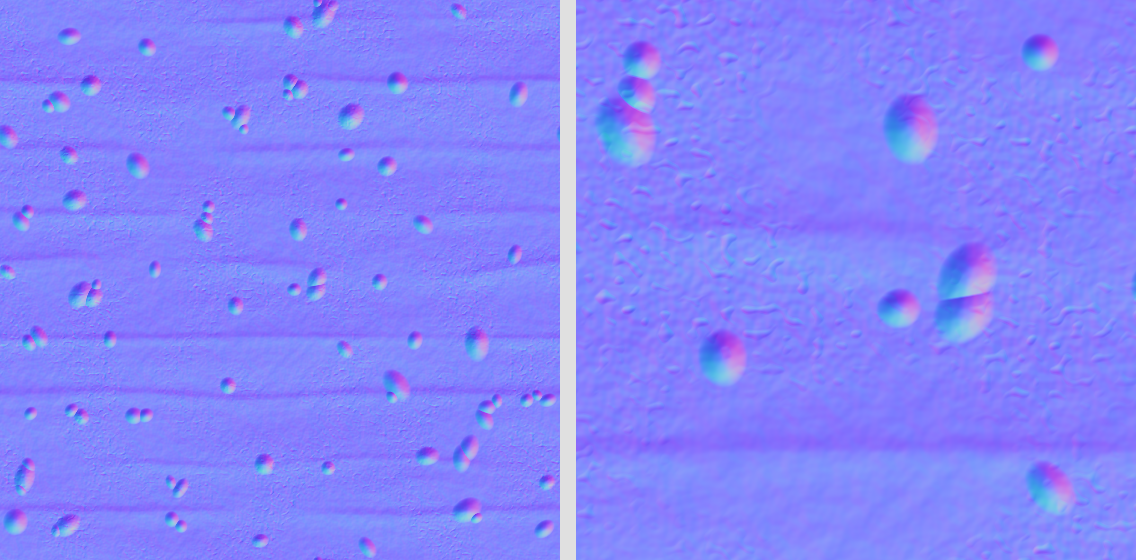
Left, the full canvas; right, a detail of the centre.
A Shadertoy shader for this texture map:

```glsl
// Tileable normal map of rough plaster with horizontal ridges and scattered pebbles.

const float TAU = 6.2831853;
const float RIDGES = 9.0;     // ridges per tile
const float CELLS = 9.0;      // pebble cells per tile side
const float STEP = 0.0008;    // half width of the slope sample
const vec2 TILT = vec2(0.035, 0.03);

// Two random values in 0..1 for a lattice point
vec2 hash2(vec2 p, int seed) {
    uvec2 v = uvec2(ivec2(p) + ivec2(seed * 131, seed * 57));
    v = v * 1664525u + 1013904223u;
    v.x += v.y * 1664525u;
    v.y += v.x * 1664525u;
    v ^= v >> 16u;
    v.x += v.y * 1664525u;
    v.y += v.x * 1664525u;
    v ^= v >> 16u;
    return vec2(v & 65535u) / 65535.0;
}

float cornerRamp(vec2 cell, vec2 offset, vec2 period, int seed) {
    float angle = TAU * hash2(mod(cell, period), seed).x;
    return dot(vec2(cos(angle), sin(angle)), offset);
}

// Gradient noise that repeats after the given period
float noise(vec2 p, vec2 period, int seed) {
    vec2 i = floor(p), f = p - i;
    vec2 u = f * f * f * (f * (f * 6.0 - 15.0) + 10.0);
    vec2 e = vec2(1, 0);
    float a = cornerRamp(i, f, period, seed);
    float b = cornerRamp(i + e.xy, f - e.xy, period, seed);
    float c = cornerRamp(i + e.yx, f - e.yx, period, seed);
    float d = cornerRamp(i + e.xx, f - e.xx, period, seed);
    return mix(mix(a, b, u.x), mix(c, d, u.x), u.y);
}

// Noise on one tile; slope stays the same at any frequency
float layer(vec2 p, vec2 freq, float slope, int seed) {
    return noise(p * freq, freq, seed) * slope / freq.y;
}

// Fine plaster grain, rougher in patches, with sparse chips
float grain(vec2 p) {
    float rough = smoothstep(-0.3, 0.35, noise(p * 9.0, vec2(9), 1));
    float h = layer(p, vec2(30), 0.025, 2) + layer(p, vec2(80), 0.04, 3);
    h += layer(p, vec2(190), 0.065, 4) * mix(0.4, 1.2, rough);
    float chip = max(noise(p * vec2(110, 140), vec2(110, 140), 5) - 0.2, 0.0);
    return h - chip * 0.002 * rough;
}

// Wavy horizontal ridges, steep above and gentle below
float ridges(vec2 p) {
    float h = 0.0;
    for (float row = 0.0; row < RIDGES; row++) {
        vec2 place = hash2(vec2(row, 0), 6);
        vec2 form = hash2(vec2(row, 1), 6);
        float lane = row * 2.0 + 0.5;
        float wobble = noise(vec2(p.x * 3.0, lane), vec2(3, 64), 7);
        float center = (row + 0.5 + 0.5 * (place.x - 0.5)) / RIDGES;
        float dy = p.y - center - wobble * mix(0.006, 0.035, place.y * place.y);
        dy -= round(dy);
        float width = mix(0.007, 0.013, form.x);
        float t = dy / (dy > 0.0 ? width : width * 1.7);
        float fade = noise(vec2(p.x * 4.0, lane), vec2(4, 64), 8) + form.y * 0.5 - 0.1;
        h += width * 0.21 * smoothstep(-0.3, 0.4, fade) * exp(-t * t);
    }
    return h;
}

// Smooth oval dome with a soft foot
float dome(vec2 q, float radius, float stretch, float angle) {
    float c = cos(angle), s = sin(angle);
    q = mat2(c, -s, s, c) * q / vec2(radius, radius * stretch);
    float cap = max(1.0 - dot(q, q), 0.0);
    return 0.48 * radius * cap * cap;
}

// Scattered pebbles, some in touching groups of two or three
float pebbles(vec2 p) {
    vec2 home = floor(p * CELLS);
    float h = 0.0;
    for (int n = 0; n < 9; n++) {
        vec2 cell = home + vec2(n % 3 - 1, n / 3 - 1);
        vec2 id = mod(cell, CELLS);
        vec2 group = hash2(id, 9);
        if (group.x > 0.72) continue;
        vec2 q = p - (cell + 0.08 + 0.84 * hash2(id, 10)) / CELLS;
        for (int k = 0; k < 3; k++) {
            if (k > 0 && group.y > 0.55 - 0.2 * float(k)) break;
            vec2 form = hash2(id, 11 + k), turn = hash2(id, 15 + k);
            float radius = mix(0.011, 0.023, pow(form.x, 1.5));
            if (k > 0) {
                float around = TAU * turn.y;
                q -= 0.021 * vec2(cos(around), sin(around));
                radius *= 0.85;
            }
            h = max(h, dome(q, radius, mix(1.0, 1.6, form.y), 2.4 * (turn.x - 0.6)));
        }
    }
    return h;
}

float height(vec2 p) {
    float swell = layer(p, vec2(2, 9), 0.042, 20) + layer(p, vec2(4, 18), 0.024, 21);
    return swell + ridges(p) + grain(p) + pebbles(p);
}

void mainImage(out vec4 fragColor, in vec2 fragCoord) {
    vec2 p = fragCoord / iResolution.y;
    vec2 e = vec2(STEP, 0);
    vec2 slope = vec2(height(p + e.xy) - height(p - e.xy),
                      height(p + e.yx) - height(p - e.yx)) / (2.0 * STEP);
    // Green points down the canvas
    vec3 normal = normalize(vec3(vec2(-slope.x, slope.y) + TILT, 1));
    fragColor = vec4(0.5 + normal * vec3(0.5, 0.5, 0.495), 1);
}
```
